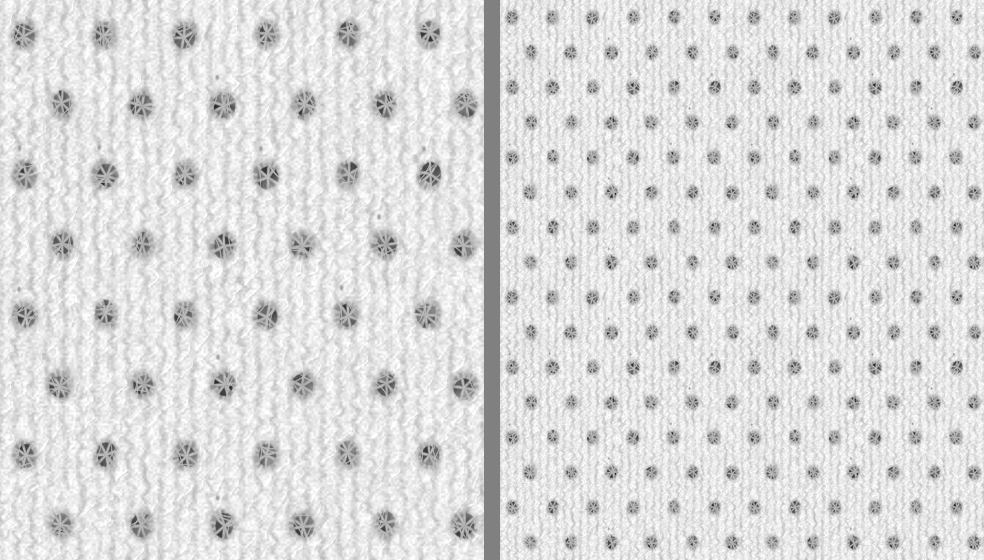
Left, the tile; right, the same tile 2 across and 2 down.
Write a Shadertoy shader that draws this pattern.

```glsl
// Pale ribbed knit with staggered rows of dark eyelets crossed by radiating threads.
#define GRID vec2(6.0, 8.0)       // eyelets across and down
#define KNIT vec2(30.0, 32.0)     // ribs across, stitches down
#define GRAIN vec2(220.0, 256.0)  // fibre speckle cells
#define ROW_SHIFT vec2(0.27, -0.19) // sideways shift of even and odd rows
#define EYELET_RADIUS 0.165       // in grid cell heights
#define HALO_RADIUS 0.285
#define THREAD_WIDTH 0.011
#define YARN_TONE 0.945
#define GROOVE_DEPTH 0.125
#define WEB_TONE 0.70
#define HOLE_TONE 0.16
#define TAU 6.2831853

float hash(vec2 p) {
    return fract(sin(dot(p, vec2(12.9898, 78.233))) * 43758.5453);
}

// Value noise that wraps over the unit square
float noise(vec2 uv, vec2 freq) {
    vec2 p = uv * freq, i = floor(p), f = fract(p);
    f = f * f * (3.0 - 2.0 * f);
    vec2 a = mod(i, freq), b = mod(i + 1.0, freq);
    return mix(mix(hash(a), hash(vec2(b.x, a.y)), f.x),
               mix(hash(vec2(a.x, b.y)), hash(b), f.x), f.y);
}

vec2 direction(float angle) { return vec2(cos(angle), sin(angle)); }

float cross2(vec2 a, vec2 b) { return a.x * b.y - a.y * b.x; }

// Direction of one thread, unevenly spaced around the hub
vec2 spoke(float i, float count, vec2 seed) {
    float k = mod(i, count);
    float jitter = 0.6 * (hash(seed + vec2(k * 3.7, 5.3)) - 0.5);
    return direction((k + jitter + hash(seed)) * TAU / count);
}

// Darkness of the wedge openings between threads, from radius inner to outer
float openings(vec2 p, float count, float inner, float outer, vec2 seed) {
    float dark = 0.0, r = length(p);
    for (float i = 0.0; i < count; i++) {
        float h = hash(seed + vec2(i * 1.9, 11.7));
        float reach = outer * mix(0.72, 1.12, hash(seed + vec2(i * 2.3, 17.1)));
        float sides = max(-cross2(spoke(i, count, seed), p),
                          cross2(spoke(i + 1.0, count, seed), p));
        float d = max(sides + THREAD_WIDTH, max(r - reach, inner - r));
        dark = max(dark, smoothstep(0.006, -0.022, d) * mix(0.4, 1.0, h));
    }
    return dark;
}

// Ribbed ground: soft grooves, slanted stitches and fibre speckle
float knit(vec2 uv) {
    float sway = noise(uv, KNIT * vec2(1.0, 2.0)) - 0.5;
    float x = uv.x * KNIT.x + 0.4 * sway
            + 0.09 * sin(TAU * (uv.y * KNIT.y + 2.0 * noise(uv, KNIT * 0.5)));
    float rib = mod(floor(x), KNIT.x), f = fract(x);
    float edge = min(f, 1.0 - f);
    float patches = noise(uv, KNIT * vec2(2.0, 1.0));
    float groove = smoothstep(0.33, 0.02, edge) * mix(0.45, 1.15, patches);

    // One slanted, slightly curved strand per stitch
    float v = uv.y * KNIT.y - 1.3 * f * f + hash(vec2(rib, 3.1));
    float strength = hash(vec2(rib, mod(floor(v), KNIT.y) + 40.0));
    float s = fract(v) - 0.5;
    float inside = smoothstep(0.03, 0.22, edge) * strength;
    float strand = smoothstep(0.13, 0.02, abs(s)) * inside;
    float shade = smoothstep(0.2, 0.02, abs(s + 0.22)) * inside;

    float tone = YARN_TONE - GROOVE_DEPTH * groove - 0.055 * shade + 0.06 * strand;
    tone -= 0.05 * (noise(uv, KNIT * 2.0) - 0.3);
    return tone + 0.13 * (noise(uv, GRAIN) - 0.5);
}

// Lay one eyelet over the ground; p is relative to its cell centre
float eyelet(float ground, vec2 p, vec2 id) {
    vec2 seed = id * 1.37 + 2.0;
    vec3 h = vec3(hash(seed + 21.0), hash(seed + 33.0), hash(seed + 47.0));
    p -= 0.035 * (h.xy - 0.5);

    // Occasional small pulled stitch above
    float snag = length((p - vec2(-0.075, 0.385)) * vec2(1.0, 0.7));
    float tone = mix(ground, 0.64, step(0.82, h.z) * smoothstep(0.04, 0.01, snag));

    p *= vec2(mix(1.0, 1.2, h.x), 0.95);
    float r = length(p);
    float faded = smoothstep(-0.03, 0.2, dot(p, direction((h.y - 0.5) * 3.0)));
    float weight = mix(1.0, 0.45, faded) * mix(0.82, 1.0, h.z);
    float halo = smoothstep(HALO_RADIUS, 0.12, r);
    tone = mix(tone, WEB_TONE + 0.4 * (ground - 0.88), halo * mix(1.0, 0.8, faded));

    // Fine outer slits, then the deep inner wedges
    vec2 hub = 0.06 * (h.zx - 0.5);
    float slits = openings(p - 0.5 * hub, 13.0, 0.11, 0.225, seed + 60.0);
    tone = mix(tone, 0.45, 0.7 * slits * weight * smoothstep(0.26, 0.16, r));
    float count = 6.0 + floor(3.0 * h.y);
    float wedges = openings(p - hub, count, 0.012, EYELET_RADIUS, seed + 80.0);
    tone = mix(tone, HOLE_TONE, wedges * weight);

    // Loose threads crossing the opening
    for (float i = 0.0; i < 3.0; i++) {
        vec2 normal = direction(TAU * hash(seed + vec2(i, 91.0)));
        float offset = 0.07 + 0.06 * hash(seed + vec2(i, 97.0));
        float d = abs(dot(p, normal) - offset - 0.8 * pow(cross2(p, normal), 2.0));
        tone = mix(tone, 0.74, 0.75 * halo * smoothstep(0.016, 0.004, d));
    }
    return tone;
}

void mainImage(out vec4 fragColor, in vec2 fragCoord) {
    vec2 uv = fragCoord / iResolution.xy;
    vec2 cell = uv * GRID;
    float row = floor(cell.y);
    cell.x -= mod(row, 2.0) < 0.5 ? ROW_SHIFT.x : ROW_SHIFT.y;
    vec2 id = vec2(mod(floor(cell.x), GRID.x), row);
    float cellAspect = iResolution.x / iResolution.y * GRID.y / GRID.x;
    vec2 p = (fract(cell) - 0.5) * vec2(cellAspect, 1.0);
    float tone = eyelet(knit(uv), p, id);
    fragColor = vec4(vec3(clamp(tone, 0.0, 1.0)), 1.0);
}
```
